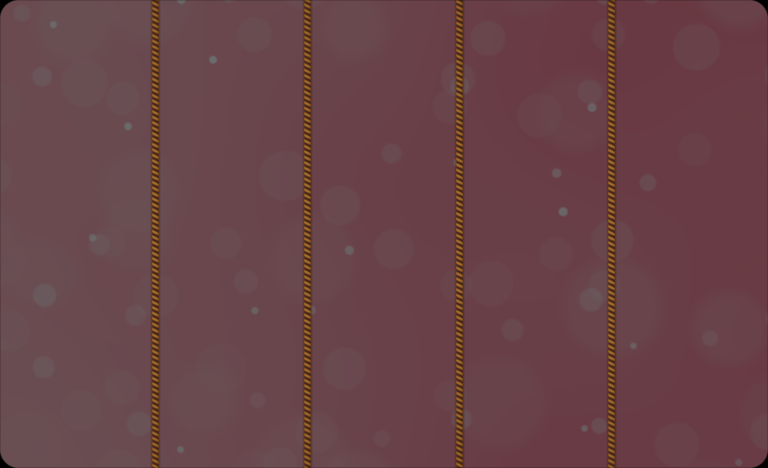
Write a WebGL 1 fragment shader that draws this background.

```glsl
precision highp float;
// Dusky rose card with soft bokeh, divided into five panels by four twisted gold ropes.
uniform vec2 u_resolution;

#define ROPES 4.0
#define ROPE_FIRST 0.2025   // first rope, fraction of the width
#define ROPE_STEP 0.198     // rope spacing, fraction of the width
#define ROPE_HALF 0.0080    // half thickness, fraction of the height
#define STRANDS 86.0        // twists along one rope
#define TWIST_SLOPE 0.32
#define CORNER 0.040
#define HAZE 0.40

const vec3 ROSE_LEFT = vec3(0.415, 0.275, 0.300);
const vec3 ROSE_RIGHT = vec3(0.410, 0.215, 0.255);
const vec3 MIST = vec3(0.410, 0.345, 0.350);
const vec3 SPARK = vec3(0.420, 0.510, 0.500);
const vec3 ROPE_DARK = vec3(0.270, 0.150, 0.100);
const vec3 ROPE_MID = vec3(0.450, 0.270, 0.110);
const vec3 ROPE_LIGHT = vec3(0.640, 0.430, 0.190);

float hash(vec2 p) {
  return fract(sin(dot(p, vec2(127.1, 311.7))) * 43758.5453);
}

// Coverage of discs scattered one per jittered cell.
float bokeh(vec2 p, float cell, float radius, float blur, float density, float seed) {
  float cover = 0.0;
  vec2 home = floor(p / cell);
  for (int j = -1; j <= 1; j++) {
    for (int i = -1; i <= 1; i++) {
      vec2 id = home + vec2(float(i), float(j));
      vec2 key = id + seed;
      vec2 center = (id + vec2(hash(key), hash(key + 17.3))) * cell;
      float r = radius * mix(0.75, 1.25, hash(key + 31.9));
      float disc = 1.0 - smoothstep(r - blur, r + blur, length(p - center));
      float strength = mix(0.45, 1.0, hash(key + 53.7));
      cover += disc * strength * step(hash(key + 71.1), density);
    }
  }
  return min(cover, 1.3);
}

// Slow cloudiness from layered sines.
float haze(vec2 p) {
  float n = sin(p.x * 4.1 + 1.7 * sin(p.y * 3.3 + 0.6));
  n += 0.7 * sin(p.y * 5.7 - p.x * 2.3 + 1.9);
  n += 0.4 * sin(p.x * 9.2 + p.y * 7.1);
  return 0.5 + 0.24 * n;
}

vec3 backdrop(vec2 p, float across, float aa) {
  vec3 color = mix(ROSE_LEFT, ROSE_RIGHT, smoothstep(0.0, 1.0, across));
  float mist = HAZE * haze(p) * mix(1.0, 0.45, across);
  color = mix(color, MIST, mist);
  color = mix(color, MIST, 0.28 * bokeh(p, 0.29, 0.085, 0.022, 0.8, 3.0));
  color = mix(color, MIST, 0.33 * bokeh(p, 0.20, 0.043, 0.004, 0.75, 11.0));
  color = mix(color, SPARK, 0.23 * bokeh(p, 0.23, 0.021, 0.004, 0.6, 29.0));
  return mix(color, SPARK, 0.75 * bokeh(p, 0.21, 0.0085, 0.002 + 0.5 * aa, 0.42, 47.0));
}

// Slanted strands shaded as a round cord; alpha holds the notched edge.
vec4 rope(float x, float y, float id, float aa) {
  float u = x / ROPE_HALF;
  float strand = 0.5 + 0.5 * sin(6.2832 * (y * STRANDS + u * TWIST_SLOPE + 0.37 * id));
  float roundness = sqrt(max(1.0 - u * u, 0.0));
  float light = strand * mix(0.35, 1.0, roundness) - 0.12 * u;
  light *= 0.92 + 0.14 * sin(3.1416 * y);
  vec3 color = mix(ROPE_DARK, ROPE_MID, smoothstep(0.0, 0.5, light));
  color = mix(color, ROPE_LIGHT, smoothstep(0.5, 1.0, light));
  float edge = ROPE_HALF * mix(0.84, 1.0, strand);
  return vec4(color, 1.0 - smoothstep(edge - 0.5 * aa, edge + 0.5 * aa, abs(x)));
}

void main() {
  float aa = 1.0 / u_resolution.y;
  float aspect = u_resolution.x * aa;
  vec2 p = gl_FragCoord.xy * aa;
  float across = p.x / aspect;
  vec3 color = backdrop(p, across, aa);

  // Nearest rope with a faint contact shadow
  float id = clamp(floor((across - ROPE_FIRST) / ROPE_STEP + 0.5), 0.0, ROPES - 1.0);
  float x = (across - ROPE_FIRST - id * ROPE_STEP) * aspect;
  color *= 1.0 - 0.22 * (1.0 - smoothstep(ROPE_HALF * 0.8, ROPE_HALF * 1.6, abs(x)));
  vec4 cord = rope(x, p.y, id, aa);
  color = mix(color, cord.rgb, cord.a);

  // Rounded card corners on black
  vec2 halfSize = 0.5 * vec2(aspect, 1.0);
  vec2 q = abs(p - halfSize) - halfSize + CORNER;
  float card = length(max(q, 0.0)) - CORNER;
  color *= 1.0 - smoothstep(-aa, aa, card);
  gl_FragColor = vec4(color, 1.0);
}
```
